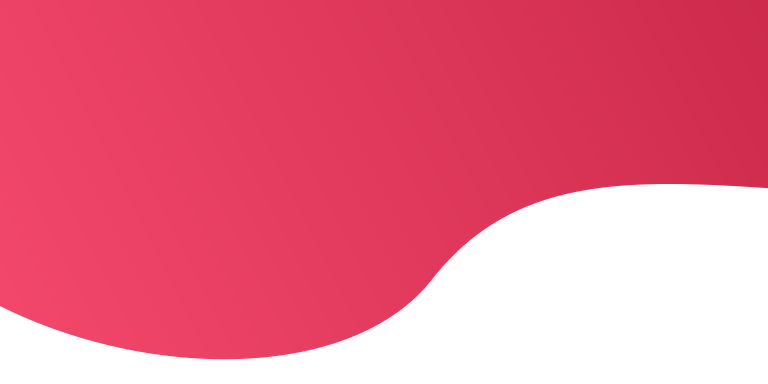
Write a WebGL 1 fragment shader that draws this background.

```glsl
precision highp float;
// A crimson diagonal gradient above a white S-shaped wave.

uniform vec2 u_resolution;

const vec2 CANVAS = vec2(2.0, 1.0);
const vec3 ROSE = vec3(0.957, 0.284, 0.424);
const vec3 CRIMSON = vec3(0.804, 0.168, 0.295);
const vec3 WHITE = vec3(1.0);

// Control points of the two joined cubic curves
const vec2 LEFT_END = vec2(0.0, 0.203);
const vec2 LEFT_A = vec2(0.391, 0.008);
const vec2 LEFT_B = vec2(0.911, 0.010);
const vec2 JOIN = vec2(1.120, 0.266);
const vec2 RIGHT_A = vec2(1.328, 0.536);
const vec2 RIGHT_B = vec2(1.615, 0.536);
const vec2 RIGHT_END = vec2(2.0, 0.510);

vec2 bezier(vec2 a, vec2 b, vec2 c, vec2 d, float t) {
  float s = 1.0 - t;
  return s * s * s * a + 3.0 * s * s * t * b + 3.0 * s * t * t * c + t * t * t * d;
}

vec2 bezierTangent(vec2 a, vec2 b, vec2 c, vec2 d, float t) {
  float s = 1.0 - t;
  return s * s * (b - a) + 2.0 * s * t * (c - b) + t * t * (d - c);
}

// Approximate signed distance to a curve that advances in x; positive above it
float heightAbove(vec2 p, vec2 a, vec2 b, vec2 c, vec2 d) {
  float t = 0.5;
  float halfStep = 0.25;
  for (int i = 0; i < 18; i++) {
    t += bezier(a, b, c, d, t).x < p.x ? halfStep : -halfStep;
    halfStep *= 0.5;
  }
  vec2 tangent = normalize(bezierTangent(a, b, c, d, t));
  return (p.y - bezier(a, b, c, d, t).y) * tangent.x;
}

void main() {
  vec2 p = gl_FragCoord.xy / u_resolution * CANVAS;
  float pixel = CANVAS.y / u_resolution.y;

  // Gradient from the lower left to the upper right corner
  float along = dot(p, CANVAS) / dot(CANVAS, CANVAS);
  vec3 fill = mix(ROSE, CRIMSON, along);

  // Wave edge
  float height = p.x < JOIN.x
    ? heightAbove(p, LEFT_END, LEFT_A, LEFT_B, JOIN)
    : heightAbove(p, JOIN, RIGHT_A, RIGHT_B, RIGHT_END);
  float coverage = clamp(height / pixel + 0.5, 0.0, 1.0);

  gl_FragColor = vec4(mix(WHITE, fill, coverage), 1.0);
}
```
